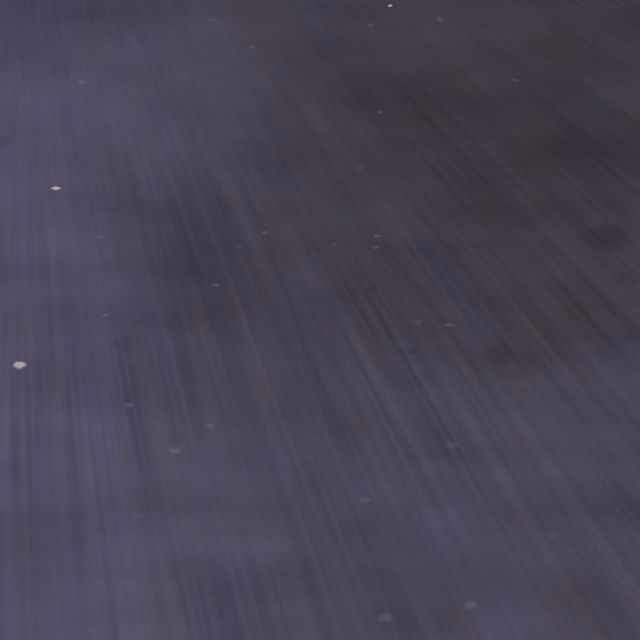
A three.js fragment shader for this texture:

```glsl
// A dim violet-grey floor in perspective: fine brushed streaks fan out from a
// vanishing point above the canvas, over cloudy wear and a shaded far corner.
// Soft smudges and flattened pale specks are scattered by hashed loops.
varying vec2 vUv;

float hash(vec2 p) {
  p = fract(p * vec2(0.1031, 0.1137));
  p += dot(p, p.yx + 33.33);
  return fract((p.x + p.y) * p.x * 17.0 + p.y * 43.0);
}

vec2 gradientAt(vec2 cell) {
  float angle = 6.2832 * hash(cell + 57.0);
  return vec2(cos(angle), sin(angle));
}

// Gradient noise, roughly -0.7 to 0.7
float noise(vec2 p) {
  vec2 i = floor(p);
  vec2 f = p - i;
  vec2 u = f * f * f * (f * (f * 6.0 - 15.0) + 10.0);
  vec2 e = vec2(0.0, 1.0);
  float low = mix(dot(gradientAt(i), f), dot(gradientAt(i + e.yx), f - e.yx), u.x);
  float high = mix(dot(gradientAt(i + e), f - e), dot(gradientAt(i + 1.0), f - 1.0), u.x);
  return mix(low, high, u.y);
}

float cloud(vec2 p) {
  float sum = 0.0;
  float amplitude = 1.0;
  for (int i = 0; i < 4; i++) {
    sum += amplitude * noise(p);
    p = p * 2.03 + 17.3;
    amplitude *= 0.5;
  }
  return sum;
}

// Soft ellipse mask: 1 at the centre, 0 outside the radius
float softSpot(vec2 offset, vec2 radius, float core) {
  return 1.0 - smoothstep(core, 1.0, length(offset / radius));
}

void main() {
  vec2 uv = vUv;
  float near = 1.0 - uv.y;

  // Fan coordinates: ray is constant along a streak, depth runs along it
  float ray = uv.x / (1.55 - uv.y);
  float depth = 1.0 / (1.55 - uv.y);

  // Broad light: bluish glow on the left, shade in the far right corner
  float glow = 1.0 - smoothstep(0.0, 0.45, uv.x + 0.12 * noise(uv * 4.0));
  float shadow = 1.0 - smoothstep(0.12, 0.78, length(uv - vec2(0.84, 0.88)));
  float shade = 0.6 + 0.18 * glow - 0.37 * shadow;
  shade -= 0.22 * smoothstep(0.9, 1.05, uv.y + 0.1 * noise(uv * 5.0)) * (1.0 - shadow);

  // Cloudy wear, stretched across the view
  shade += 0.27 * cloud(uv * vec2(2.6, 5.0) + 3.7);
  shade += 0.13 * cloud(uv * vec2(5.0, 17.0) + 41.0);

  // Brushed streaks, from wide bands to hairlines
  float bands = noise(vec2(ray * 17.0 + 5.0, depth * 2.2));
  float streaks = noise(vec2(ray * 62.0, depth * 4.0 + 9.0));
  float hairs = noise(vec2(ray * 150.0, depth * 7.0 + 23.0));
  float strength = mix(0.45, 1.0, smoothstep(0.0, 0.6, near));
  strength *= 0.8 + 0.7 * noise(uv * 4.5 + 71.0);
  shade += strength * (0.18 * bands + 0.25 * streaks + 0.17 * hairs);

  // Dark smudges with ragged edges
  for (int i = 0; i < 14; i++) {
    float id = float(i);
    vec2 center = vec2(hash(vec2(id, 3.0)), hash(vec2(id, 11.0)));
    vec2 radius = mix(0.012, 0.045, pow(hash(vec2(id, 19.0)), 2.0)) * vec2(1.4, 0.75);
    vec2 ragged = 0.012 * vec2(noise(uv * 45.0), noise(uv * 45.0 + 31.0));
    shade -= 0.26 * hash(vec2(id, 27.0)) * softSpot(uv - center + ragged, radius, 0.1);
  }

  // Dark streaks lean blue, the shaded corner leans warm grey
  vec3 color = mix(vec3(0.208, 0.19, 0.228), vec3(0.352, 0.332, 0.402), clamp(shade, 0.0, 1.15));
  float blueShift = 0.014 * glow - 0.016 * shadow + 0.007;
  blueShift += strength * 0.03 * noise(vec2(ray * 48.0 + 90.0, depth * 4.0)) - 0.014 * streaks;
  color.b += blueShift + 0.02 * noise(uv * 9.0 + 13.0);

  // Faint coloured grain
  color += 0.011 * vec3(noise(uv * 150.0), noise(uv * 150.0 + 37.0), noise(uv * 130.0 + 83.0));

  // Pale specks, larger when near; only a few are bright
  for (int i = 0; i < 30; i++) {
    float id = float(i) + 40.0;
    vec2 center = vec2(hash(vec2(id, 5.0)), hash(vec2(id, 13.0)));
    float size = mix(0.006, 0.014, 1.0 - center.y) * mix(0.75, 1.2, hash(vec2(id, 21.0)));
    vec2 radius = size * vec2(1.1, mix(0.4, 0.7, hash(vec2(id, 29.0))));
    float brightness = 0.1 + 0.2 * hash(vec2(id, 37.0)) + 0.5 * step(26.5, float(i));
    vec3 speckColor = mix(vec3(0.5, 0.51, 0.62), vec3(0.82, 0.76, 0.72), step(0.6, brightness));
    vec2 wobble = 0.003 * vec2(noise(uv * 90.0), noise(uv * 90.0 + 51.0));
    color = mix(color, speckColor, brightness * softSpot(uv - center + wobble, radius, 0.35));
  }

  gl_FragColor = vec4(color, 1.0);
}
```
